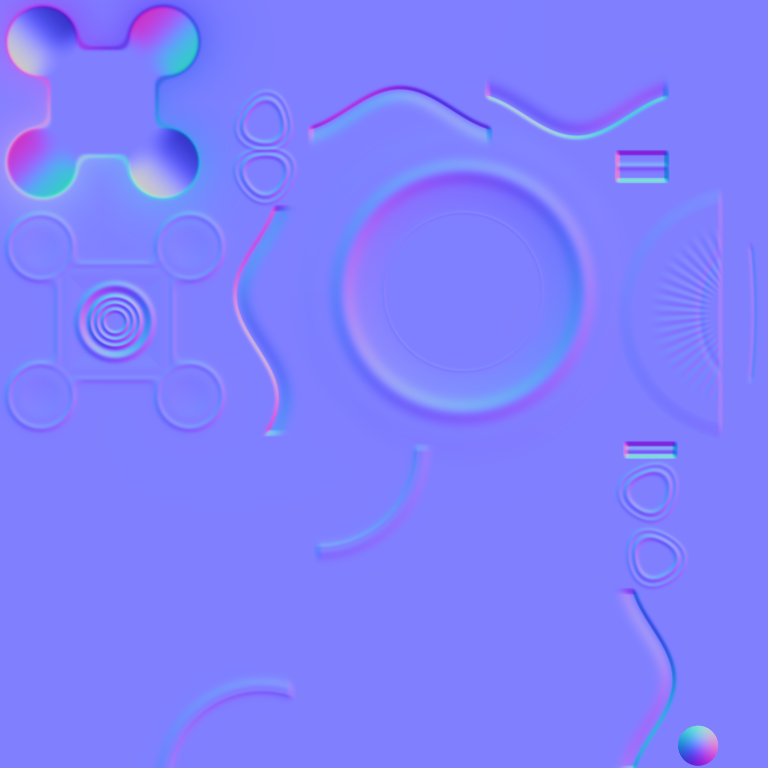
Give the GLSL for this texture map, as a three.js fragment shader.

```glsl
// Tangent-space normal map of embossed machine parts: crosses, plate, strips, rings and a fan.
varying vec2 vUv;

// Rounded crest along d = 0, with a peak slope near s
float ridge(float d, float w, float s) {
  return s * w * exp(-d * d / (w * w));
}

// Soft window that is one between lo and hi
float window(float x, float lo, float hi, float soft) {
  return smoothstep(lo - soft, lo + soft, x) * (1.0 - smoothstep(hi - soft, hi + soft, x));
}

float smoothMin(float a, float b, float k) {
  float h = max(k - abs(a - b), 0.0) / k;
  return min(a, b) - 0.25 * h * h * k;
}

// Square body with four round petals
float crossDistance(vec2 p, float body, float offset, float radius) {
  vec2 q = abs(p);
  vec2 e = q - body;
  float box = length(max(e, 0.0)) + min(max(e.x, e.y), 0.0);
  return smoothMin(box, length(q - offset) - radius, 0.018);
}

// Wavy groove: x runs along it, y points to its steep convex side
float strip(vec2 q, float lo, float hi) {
  float phase = q.x * 23.3;
  float slope = 0.64 * sin(phase);
  float d = (q.y + 0.0274 * (1.0 - cos(phase))) / sqrt(1.0 + slope * slope);
  float w = d > 0.0 ? 0.0037 : 0.012;
  return -0.0042 * exp(-d * d / (w * w)) * window(q.x, lo, hi, 0.005);
}

// Irregular double-edged ring
float pebble(vec2 q, float turn) {
  float a = atan(q.y, q.x);
  float r = length(q) * (1.0 + 0.06 * sin(3.0 * a + turn) + 0.04 * cos(2.0 * a + turn));
  return ridge(r - 0.036, 0.003, 0.24) + ridge(r - 0.027, 0.0035, 0.4);
}

// Short horizontal slot
float slot(vec2 q, float halfHeight) {
  float walls = window(q.y, -halfHeight, halfHeight, 0.004);
  float rib = ridge(q.y, 0.004, 0.45);
  return (rib - 0.006 * walls) * window(q.x, -0.032, 0.032, 0.004);
}

float plate(vec2 q) {
  float r = length(q);
  return ridge(r - 0.157, 0.013, 0.33) + 0.004 * smoothstep(0.10, 0.16, r)
       + ridge(r - 0.103, 0.002, 0.09) + ridge(r - 0.185, 0.025, 0.04);
}

// Cross with a raised outline and a bullseye hub
float hubCross(vec2 q) {
  float d = crossDistance(q, 0.075, 0.097, 0.042);
  float petal = length(abs(q) - 0.097) - 0.042;
  float r = length(q);
  float h = ridge(d, 0.004, 0.17) + ridge(petal, 0.004, 0.08) + ridge(d + 0.012, 0.015, 0.05);
  h += ridge(r - 0.047, 0.005, 0.5) - ridge(r - 0.038, 0.004, 0.25);
  for (int i = 0; i < 3; i++) {
    h += ridge(r - 0.015 - 0.0085 * float(i), 0.0027, 0.6);
  }
  return h;
}

// Half disc with fine spokes and a curved lip
float fan(vec2 q) {
  float r = length(q);
  float clip = 1.0 - smoothstep(-0.036, -0.028, q.x);
  float a = atan(q.y, -q.x);
  float spokes = 0.00022 * sin(a * 48.0) * window(r, 0.055, 0.115, 0.015);
  float rim = 0.0016 * (1.0 - smoothstep(0.145, 0.168, r));
  float lip = ridge(length(q * vec2(1.5, 1.0)) - 0.088, 0.007, -0.1);
  float slit = ridge(q.x - 0.012 + q.y * q.y * 0.6, 0.003, -0.28) * window(q.y, -0.087, 0.087, 0.006);
  return (spokes + rim + lip * window(q.y, -0.09, 0.09, 0.02)) * clip + slit;
}

// Double-edged piece of a circle
float arc(vec2 q, float radius) {
  float d = length(q) - radius;
  return ridge(d, 0.009, 0.2) + ridge(d + 0.006, 0.003, 0.14);
}

float height(vec2 p) {
  float h = plate(p - vec2(0.603, 0.620)) + hubCross(p - vec2(0.150, 0.581));
  h += fan(p - vec2(0.970, 0.592));
  // Four wavy strips
  h += strip(p - vec2(0.521, 0.883), -0.116, 0.116);
  h += strip((p - vec2(0.751, 0.824)) * vec2(1.0, -1.0), -0.116, 0.116);
  h += strip(vec2(0.616 - p.y, 0.309 - p.x), -0.113, 0.180);
  h += strip(p.yx - vec2(0.115, 0.875), -0.116, 0.115);
  // Pebble rings and slots
  h += pebble(p - vec2(0.344, 0.840), 0.5) + pebble(p - vec2(0.345, 0.773), 3.0);
  h += pebble(p - vec2(0.845, 0.359), 2.0) + pebble(p - vec2(0.853, 0.273), 4.5);
  h += slot(p - vec2(0.836, 0.783), 0.018) + slot(p - vec2(0.847, 0.414), 0.008);
  // Quarter arcs
  vec2 q = p - vec2(0.414, 0.417);
  h += arc(q, 0.135) * smoothstep(-0.006, 0.006, q.x) * smoothstep(-0.006, 0.006, -q.y);
  h += arc(p - vec2(0.341, -0.022), 0.128) * (1.0 - smoothstep(0.372, 0.386, p.x));
  // Dome
  vec2 b = p - vec2(0.909, 0.029);
  return h + 23.0 * max(0.026 * 0.026 - dot(b, b), 0.0);
}

// Facing of the hollow cross: troughs in the petals and a soft inward halo
vec2 hollowCross(vec2 q) {
  vec2 f = abs(q) - 0.079;
  float d = crossDistance(q, 0.070, 0.079, 0.046);
  float across = (f.x - f.y) * 0.707;
  float petal = (1.0 - smoothstep(-0.003, 0.002, length(f) - 0.046))
              * smoothstep(-0.045, -0.005, (f.x + f.y) * 0.707);
  vec2 trough = -sign(q) * vec2(1.0, -1.0) * across * 23.0 * petal;
  vec2 inward = -q / max(length(q), 0.001);
  float halo = 0.28 * exp(-max(d, 0.0) / 0.028) * smoothstep(-0.003, 0.003, d);
  float edge = 0.5 * exp(-d * d / 0.000008);
  return trough + inward * (halo + edge);
}

void main() {
  vec2 e = vec2(0.0007, 0.0);
  vec2 gradient = vec2(height(vUv + e.xy) - height(vUv - e.xy),
                       height(vUv + e.yx) - height(vUv - e.yx)) / (2.0 * e.x);
  vec2 facing = hollowCross(vUv - vec2(0.134, 0.867)) - gradient;
  gl_FragColor = vec4(0.5 + 0.5 * normalize(vec3(facing, 1.0)), 1.0);
}
```
